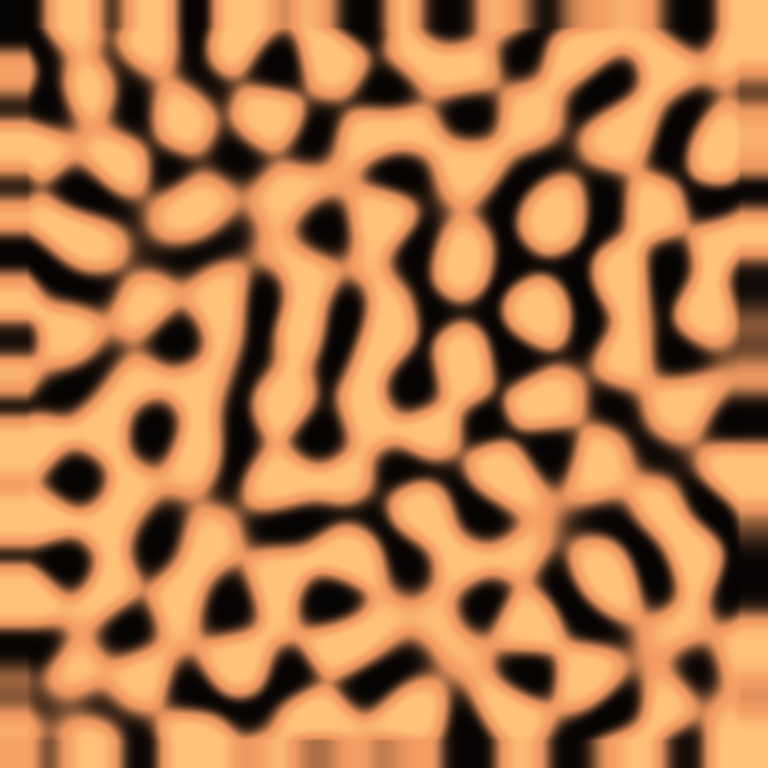
Reproduce this pattern procedurally as a WebGL 2 fragment shader.

```glsl
#version 300 es
precision highp float;

uniform vec2 u_resolution;
out vec4 outColor;

const float PI = 3.14159265;
const int WAVE_COUNT = 40;
const vec3 INK = vec3(0.025, 0.015, 0.01);
const vec3 TAN = vec3(0.95, 0.61, 0.385);
const vec3 GOLD = vec3(1.0, 0.76, 0.475);

float hash(float n, float seed) {
    return fract(sin(n * 12.9898 + seed * 78.233) * 43758.5453);
}

// Sum of waves in all directions: x is the height, yz the scaled slope
vec3 waveField(vec2 p, float frequency, float spread, float seed) {
    vec3 sum = vec3(0.0);
    for (int i = 0; i < WAVE_COUNT; i++) {
        float n = float(i) + 1.0;
        float angle = PI * (n + hash(n, seed)) / float(WAVE_COUNT);
        float stretch = 1.0 + spread * (2.0 * hash(n, seed + 1.0) - 1.0);
        vec2 direction = vec2(cos(angle), sin(angle));
        float phase = 2.0 * PI * (frequency * stretch * dot(p, direction) + hash(n, seed + 2.0));
        sum += vec3(cos(phase), -sin(phase) * direction);
    }
    return sum * sqrt(2.0 / float(WAVE_COUNT));
}

// Divide by the local envelope so that all blobs get a similar depth
float evenOut(vec3 field, float softness) {
    return field.x / sqrt(dot(field, field) + softness);
}

vec3 coatColor(float height) {
    float glow = 1.0 - smoothstep(-0.8, -0.15, height);
    float ink = smoothstep(-0.2, 0.9, height);
    return mix(mix(TAN, GOLD, glow), INK, ink);
}

void main() {
    vec2 uv = gl_FragCoord.xy / u_resolution;

    // Holding the outer rim makes the blobs run straight into the border
    vec2 p = clamp(uv, 0.035, 0.965);

    float height = evenOut(waveField(p, 9.6, 0.12, 3.0), 0.5);
    outColor = vec4(coatColor(height), 1.0);
}
```
